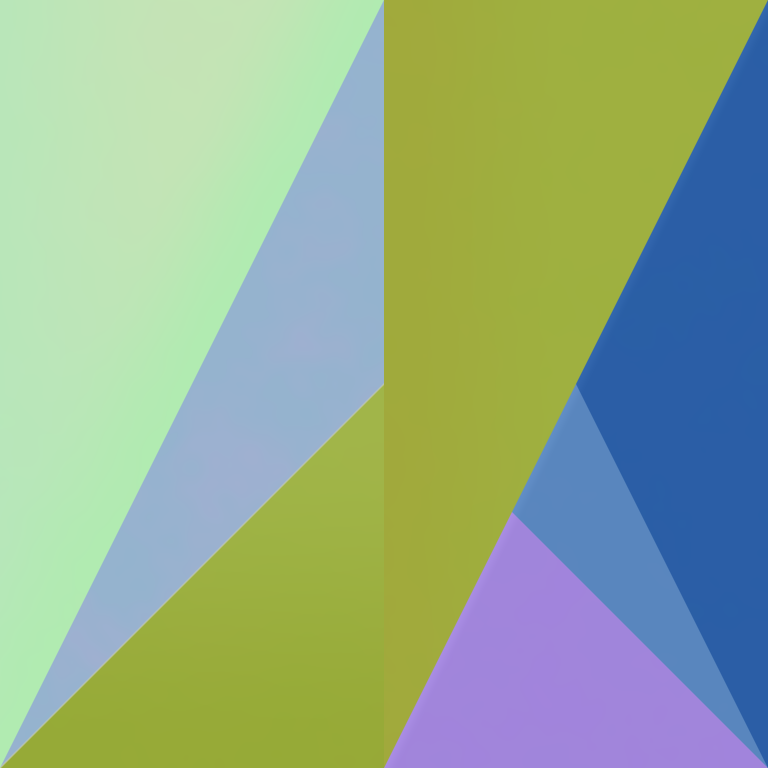
Write a Shadertoy shader that draws this background.

```glsl
// Flat angular facets in mint, blue, olive and violet, split down the middle, with soft mottling.

const vec3 MINT_EDGE = vec3(0.695, 0.920, 0.695);
const vec3 MINT_WARM = vec3(0.768, 0.892, 0.710);
const vec3 MINT_COOL = vec3(0.715, 0.905, 0.730);
const vec3 PALE_BLUE = vec3(0.585, 0.700, 0.810);
const vec3 LAVENDER = vec3(0.625, 0.690, 0.815);
const vec3 OLIVE_LIGHT = vec3(0.630, 0.710, 0.285);
const vec3 OLIVE_DEEP = vec3(0.590, 0.665, 0.215);
const vec3 OLIVE_WARM = vec3(0.630, 0.665, 0.235);
const vec3 OLIVE_GREEN = vec3(0.622, 0.690, 0.250);
const vec3 DEEP_BLUE = vec3(0.167, 0.370, 0.650);
const vec3 MID_BLUE = vec3(0.350, 0.525, 0.745);
const vec3 VIOLET = vec3(0.630, 0.520, 0.860);
const vec3 SEAM = vec3(0.780, 0.800, 0.700);

vec2 hashGradient(vec2 cell) {
    vec2 h = vec2(dot(cell, vec2(127.1, 311.7)), dot(cell, vec2(269.5, 183.3)));
    return 2.0 * fract(sin(h) * 43758.5) - 1.0;
}

float gradientNoise(vec2 p) {
    vec2 i = floor(p), f = fract(p);
    vec2 u = f * f * (3.0 - 2.0 * f);
    vec2 e = vec2(0.0, 1.0);
    float a = dot(hashGradient(i), f);
    float b = dot(hashGradient(i + e.yx), f - e.yx);
    float c = dot(hashGradient(i + e.xy), f - e.xy);
    float d = dot(hashGradient(i + e.yy), f - e.yy);
    return mix(mix(a, b, u.x), mix(c, d, u.x), u.y);
}

// Signed distance above the line through a point with a given slope
float aboveLine(vec2 p, vec2 origin, float slope) {
    return (p.y - origin.y - slope * (p.x - origin.x)) / sqrt(1.0 + slope * slope);
}

float coverage(float dist, float pixel) {
    return clamp(dist / pixel + 0.5, 0.0, 1.0);
}

// Mint sheet: green along the slanted edge, warm ridge, cooler far side
vec3 mintShade(vec2 p, float dist) {
    float lift = smoothstep(0.0, 0.16, dist);
    float warmth = smoothstep(0.0, 0.9, p.y) * smoothstep(-0.1, 0.25, p.x);
    return mix(MINT_EDGE, mix(MINT_COOL, MINT_WARM, warmth), lift);
}

vec3 leftPanel(vec2 p, float mottle, float pixel) {
    float diagonal = aboveLine(p, vec2(0.0), 1.0);
    float steep = aboveLine(p, vec2(0.0), 2.0);
    vec3 color = mix(OLIVE_DEEP, OLIVE_LIGHT, smoothstep(0.0, 0.45, p.y));
    vec3 blue = mix(PALE_BLUE, LAVENDER, clamp(0.35 + mottle - 2.0 * steep - 0.5 * p.y, 0.0, 1.0));
    color = mix(color, blue, coverage(diagonal, pixel));
    float seam = 1.0 - smoothstep(0.0, 0.002, abs(diagonal));
    color = mix(color, SEAM, 0.65 * seam);
    return mix(color, mintShade(p, steep), coverage(steep, pixel));
}

vec3 rightPanel(vec2 p, float pixel) {
    float steep = aboveLine(p, vec2(0.5, 0.0), 2.0);
    float falling = aboveLine(p, vec2(1.0, 0.0), -1.0);
    float steepFalling = aboveLine(p, vec2(1.0, 0.0), -2.0);
    vec3 color = mix(VIOLET, MID_BLUE, coverage(falling, pixel));
    color = mix(color, DEEP_BLUE, coverage(steepFalling, pixel));
    // Faint light along the slanted edge
    color += 0.03 * smoothstep(-0.015, 0.0, steep);
    vec3 olive = mix(OLIVE_WARM, OLIVE_GREEN, smoothstep(0.5, 0.75, p.x));
    return mix(color, olive, coverage(steep, pixel));
}

void mainImage(out vec4 fragColor, in vec2 fragCoord) {
    vec2 p = fragCoord / iResolution.xy;
    float pixel = 1.0 / min(iResolution.x, iResolution.y);

    // Broad and fine mottling
    float mottle = gradientNoise(p * 9.0) + 0.5 * gradientNoise(p * 32.0 + 7.0);

    vec3 color = mix(leftPanel(p, mottle, pixel), rightPanel(p, pixel), coverage(p.x - 0.5, pixel));
    color += 0.006 * mottle * vec3(1.0, -0.5, 0.6);
    fragColor = vec4(clamp(color, 0.0, 1.0), 1.0);
}
```
